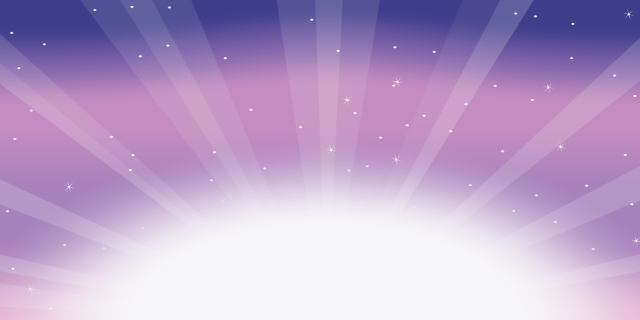
A WebGL 2 fragment shader for this background:

```glsl
#version 300 es
precision highp float;
// A dusk sky with a white glow rising from the lower edge and pale rays.
// Layered vertical blends form the sky; angular wedges form the rays;
// hashed grid cells scatter small dots and six-armed sparkles.

#define SUN vec2(1.021, -0.03)
#define GLOW_SIZE vec2(1.05, 0.56)
#define GLOW_COLOR vec3(0.965, 0.96, 0.97)
#define RAY_STRENGTH 1.0
#define DOT_CELL 0.125
#define DOT_RADIUS 0.0042
#define SPARKLE_CELL 0.30
#define SPARKLE_RADIUS 0.020

uniform vec2 u_resolution;
out vec4 fragColor;

const vec3 NIGHT = vec3(0.25, 0.24, 0.54);
const vec3 VIOLET = vec3(0.48, 0.38, 0.66);
const vec3 PINK = vec3(0.77, 0.55, 0.75);
const vec3 LILAC = vec3(0.66, 0.51, 0.74);
const vec3 BLUSH = vec3(0.89, 0.69, 0.82);

// Each ray: start angle, end angle (from vertical, left negative), opacity.
const int RAY_COUNT = 14;
const vec3 RAYS[RAY_COUNT] = vec3[](
  vec3(-1.50, -1.43, 0.14), vec3(-1.394, -1.345, 0.18),
  vec3(-1.205, -1.14, 0.18), vec3(-0.926, -0.835, 0.12),
  vec3(-0.926, -0.886, 0.08), vec3(-0.642, -0.487, 0.10),
  vec3(-0.56, -0.39, 0.10), vec3(-0.151, 0.16, 0.11),
  vec3(-0.035, 0.048, 0.12), vec3(0.391, 0.561, 0.06),
  vec3(0.485, 0.561, 0.14), vec3(0.821, 0.90, 0.16),
  vec3(1.09, 1.18, 0.16), vec3(1.335, 1.387, 0.18));

vec3 hash3(vec2 cell) {
  vec3 k = vec3(dot(cell, vec2(127.1, 311.7)),
                dot(cell, vec2(269.5, 183.3)),
                dot(cell, vec2(419.2, 371.9)));
  return fract(sin(k) * 43758.5);
}

vec3 skyColor(vec2 p) {
  float fromCenter = (p.x - SUN.x) / 0.5;
  float height = p.y - 0.07 * exp(-fromCenter * fromCenter);
  vec3 color = mix(BLUSH, LILAC, smoothstep(0.0, 0.26, p.y));
  color = mix(color, PINK, smoothstep(0.40, 0.62, p.y));
  color = mix(color, VIOLET, smoothstep(0.66, 0.82, height));
  return mix(color, NIGHT, smoothstep(0.78, 0.92, height));
}

float glow(vec2 p) {
  return smoothstep(1.08, 0.58, length((p - SUN) / GLOW_SIZE));
}

vec3 addRays(vec3 color, vec2 p, float pixel) {
  vec2 d = p - SUN;
  float angle = atan(d.x, d.y);
  float blur = pixel / length(d);
  for (int i = 0; i < RAY_COUNT; i++) {
    vec3 ray = RAYS[i];
    float inside = min(angle - ray.x, ray.y - angle);
    float cover = smoothstep(-blur, blur, inside);
    color = mix(color, GLOW_COLOR, cover * ray.z * RAY_STRENGTH);
  }
  return color;
}

float dots(vec2 p, float pixel) {
  vec2 cell = floor(p / DOT_CELL);
  vec3 random = hash3(cell);
  vec2 d = p - (cell + 0.1 + 0.8 * random.xy) * DOT_CELL;
  float edge = length(d * vec2(1.0, 1.4)) - DOT_RADIUS;
  return step(0.42, random.z) * smoothstep(pixel, -pixel, edge);
}

float sparkles(vec2 p, float pixel) {
  vec2 cell = floor(p / SPARKLE_CELL);
  vec3 random = hash3(cell + 31.0);
  vec2 d = p - (cell + 0.12 + 0.76 * random.xy) * SPARKLE_CELL;
  float radius = length(d);
  float arms = pow(abs(cos(3.0 * atan(d.y, d.x + 1e-5) + random.z)), 10.0);
  float star = arms * smoothstep(SPARKLE_RADIUS, 0.0, radius);
  float core = smoothstep(0.004 + pixel, 0.0, radius);
  return step(0.4, random.z) * max(0.65 * star, core);
}

void main() {
  vec2 p = gl_FragCoord.xy / u_resolution.y;
  float pixel = 1.0 / u_resolution.y;
  float light = glow(p);

  // Sky, glow and rays
  vec3 color = mix(skyColor(p), GLOW_COLOR, light);
  color = addRays(color, p, pixel);

  // Stars fade out inside the glow
  float stars = max(dots(p, pixel), sparkles(p, pixel));
  color = mix(color, vec3(1.0), stars * (1.0 - light));

  fragColor = vec4(color, 1.0);
}
```
